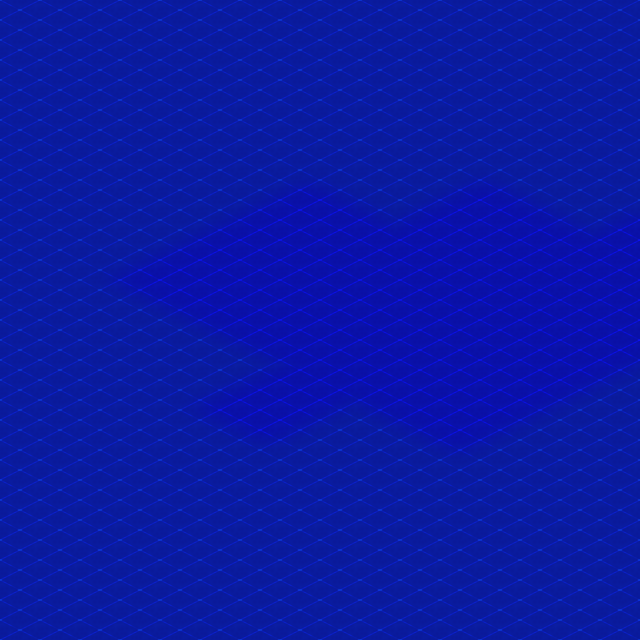
Reproduce this pattern procedurally as a WebGL 2 fragment shader.

```glsl
#version 300 es
precision highp float;

#define REPEATS 32.0
#define LINE_HALF_WIDTH 0.034
#define RISING_STRENGTH 0.86
#define FALLING_STRENGTH 0.30
#define STITCH_STRENGTH 0.50
#define BEADS 4.0
#define BEAD_DEPTH 0.36
#define GLINT_LENGTH 0.14
#define PATCH_SOFTNESS 0.028
#define MOTTLE 0.035

uniform vec2 u_resolution;
out vec4 fragColor;

const float TAU = 6.28319;
const vec3 FIELD_BLUE = vec3(0.04, 0.105, 0.615);
const vec3 PATCH_BLUE = vec3(0.04, 0.065, 0.66);
const vec3 FIELD_LINE = vec3(0.04, 0.125, 0.82);
const vec3 PATCH_LINE = vec3(0.04, 0.065, 0.93);
const vec3 FIELD_GLINT = vec3(0.04, 0.23, 0.87);
const vec3 PATCH_GLINT = vec3(0.04, 0.08, 0.96);

// Boxes in slanted axes: min and max of the first axis, then of the second
const vec4 PATCHES[4] = vec4[4](
    vec4(0.523, 1.068, -0.352, -0.042),
    vec4(0.658, 1.068, -0.352, 0.098),
    vec4(0.827, 1.068, -0.352, 0.169),
    vec4(0.788, 0.905, -0.488, -0.130));

// Distance to the nearest whole number
vec2 gridDistance(vec2 v) {
    return abs(fract(v + 0.5) - 0.5);
}

// Soft union of the slanted boxes
float patchMask(vec2 slant) {
    float mask = 0.0;
    for (int i = 0; i < 4; i++) {
        vec4 box = PATCHES[i];
        vec2 inside = min(slant - box.xz, box.yw - slant);
        vec2 edge = smoothstep(-PATCH_SOFTNESS, PATCH_SOFTNESS, inside);
        mask = max(mask, edge.x * edge.y);
    }
    return mask;
}

vec2 hash2(vec2 p) {
    vec2 h = vec2(dot(p, vec2(127.1, 311.7)), dot(p, vec2(269.5, 183.3)));
    return fract(sin(h) * 4375.85);
}

// Cellular noise that wraps with the repeat
float cellular(vec2 p, vec2 period) {
    vec2 base = floor(p);
    float nearest = 2.0;
    for (int y = -1; y <= 1; y++) {
        for (int x = -1; x <= 1; x++) {
            vec2 site = base + vec2(x, y);
            nearest = min(nearest, distance(p, site + hash2(mod(site, period))));
        }
    }
    return nearest;
}

void main() {
    vec2 uv = gl_FragCoord.xy / u_resolution;
    uv.y = 1.0 - uv.y;

    // Slanted axes follow the rising and falling lines
    vec2 slant = vec2(0.5 * uv.x + uv.y, 0.5 * uv.x - uv.y);
    vec2 cell = slant * REPEATS;
    vec2 dist = gridDistance(cell);
    float aa = 0.45 * REPEATS / min(u_resolution.x, u_resolution.y);
    vec2 line = 1.0 - smoothstep(LINE_HALF_WIDTH - aa, LINE_HALF_WIDTH + aa, dist);

    // Both lines break into beads
    vec2 bead = 1.0 - BEAD_DEPTH * (0.5 - 0.5 * cos(TAU * BEADS * cell.yx));

    // Falling lines are strongest just right of each crossing
    float along = fract(cell.x);
    float run = smoothstep(0.08, 0.20, along) * (1.0 - smoothstep(0.56, 0.72, along));
    float rising = line.x * RISING_STRENGTH * bead.x;
    float falling = line.y * (FALLING_STRENGTH + STITCH_STRENGTH * run) * bead.y;

    // Short highlights where the lines cross
    float reach = 1.0 - smoothstep(0.3 * GLINT_LENGTH, GLINT_LENGTH, length(dist));
    float glint = reach * max(line.x, line.y);

    // Blend the two colour zones and mottle them
    float zone = patchMask(slant);
    vec3 color = mix(FIELD_BLUE, PATCH_BLUE, zone);
    float mottle = cellular(uv * 4.0 * REPEATS, vec2(8.0, 4.0)) - 0.45;
    color += MOTTLE * mottle * vec3(0.1, 0.5, 1.0);

    // Lay the lines and highlights on top
    color = mix(color, mix(FIELD_LINE, PATCH_LINE, zone), max(rising, falling));
    color = mix(color, mix(FIELD_GLINT, PATCH_GLINT, zone), 0.7 * glint);

    fragColor = vec4(color, 1.0);
}
```
